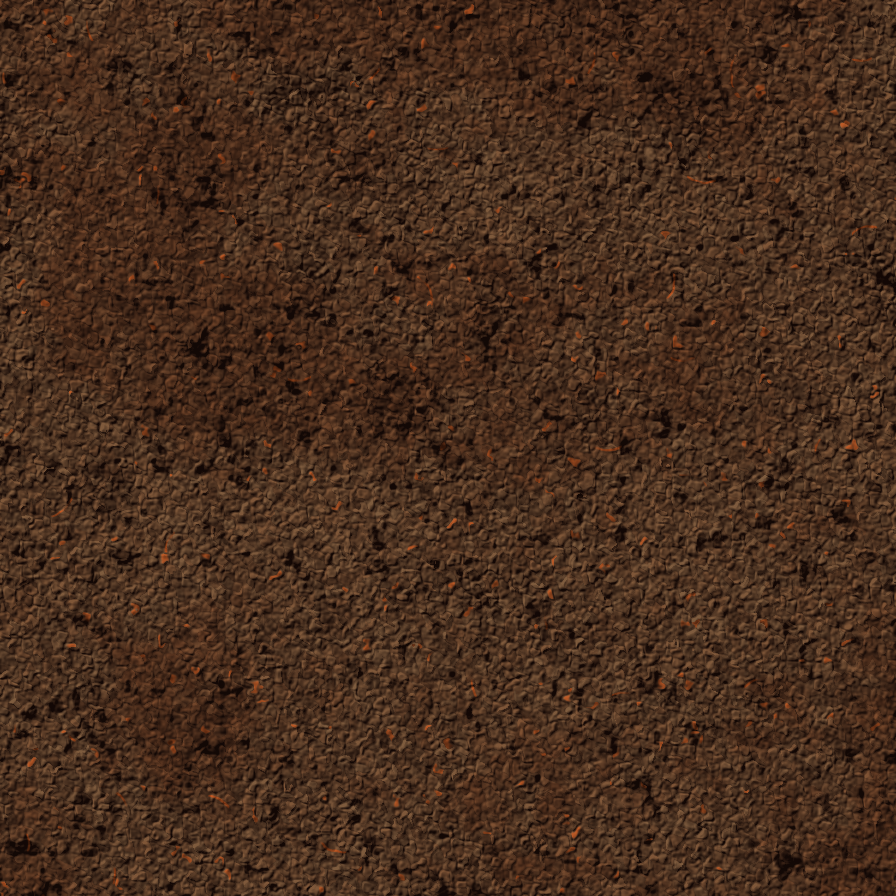
Reproduce this texture procedurally as a three.js fragment shader.

```glsl
// Dark, crumbly soil: warped cellular grains and fine grit form a height field
// that is lit from the upper left. Broad noise blends smooth russet earth with
// greyer rough patches; pits, orange flecks and short fibres are scattered on top.

#define GRAINS 120.0
#define GRIT 270.0
#define PATCHES 5.0
#define RELIEF 0.85
#define PIT_DEPTH 0.55
#define FLECK_SHARE 0.022
#define FIBRE_CELLS 13.0
#define FIBRE_SHARE 0.16
#define SHADOW vec3(0.105, 0.053, 0.034)
#define RUSSET vec3(0.435, 0.260, 0.155)
#define UMBER vec3(0.430, 0.312, 0.212)
#define ORANGE vec3(0.640, 0.270, 0.090)

varying vec2 vUv;

float hash(vec2 p) {
  vec3 q = fract(p.xyx * 0.1031);
  q += dot(q, q.yzx + 33.33);
  return fract((q.x + q.y) * q.z);
}

vec2 hash2(vec2 p) {
  return vec2(hash(p), hash(p + 71.7));
}

float noise(vec2 p) {
  vec2 i = floor(p), f = fract(p);
  f = f * f * (3.0 - 2.0 * f);
  float low = mix(hash(i), hash(i + vec2(1.0, 0.0)), f.x);
  float high = mix(hash(i + vec2(0.0, 1.0)), hash(i + 1.0), f.x);
  return mix(low, high, f.y);
}

float fbm(vec2 p) {
  float sum = 0.0, amplitude = 0.5;
  for (int i = 0; i < 5; i++) {
    sum += amplitude * noise(p);
    p = mat2(1.6, 1.2, -1.2, 1.6) * p + 17.3;
    amplitude *= 0.55;
  }
  return sum / 1.055;
}

// Nearest grain: x = distance to its centre, yz = its cell
vec3 nearestGrain(vec2 p) {
  vec2 cell = floor(p);
  vec3 nearest = vec3(9.0, 0.0, 0.0);
  for (int y = -1; y <= 1; y++) {
    for (int x = -1; x <= 1; x++) {
      vec2 id = cell + vec2(x, y);
      float d = length(id + 0.1 + 0.8 * hash2(id) - p);
      if (d < nearest.x) nearest = vec3(d, id);
    }
  }
  return nearest;
}

// Bend the grain grid so that the lumps become irregular
vec2 warp(vec2 p) {
  vec2 bend = vec2(noise(p * 150.0), noise(p * 150.0 + 43.0)) - 0.5;
  return p * GRAINS * (0.9 + 0.0 * p.x) + bend * 1.1;
}

float soilHeight(vec2 p) {
  vec3 grain = nearestGrain(warp(p));
  float dome = 1.0 - smoothstep(0.2, 0.75, grain.x);
  float lump = dome * mix(0.3, 1.0, hash(grain.yz + 5.0));
  return 0.6 * lump + 0.4 * noise(p * GRIT);
}

// Coverage of short, slightly curved fibres at random angles
float fibres(vec2 p) {
  vec2 q = p * FIBRE_CELLS;
  float cover = 0.0;
  for (int y = -1; y <= 1; y++) {
    for (int x = -1; x <= 1; x++) {
      vec2 id = floor(q) + vec2(x, y);
      float angle = 6.2832 * hash(id + 11.0);
      vec2 along = vec2(cos(angle), sin(angle));
      vec2 r = q - id - hash2(id + 3.0);
      vec2 local = vec2(dot(r, along), dot(r, vec2(-along.y, along.x)));
      float halfLength = mix(0.07, 0.25, hash(id + 23.0));
      local.y += 1.2 * local.x * local.x + 0.03 * (noise(q * 9.0) - 0.5);
      local.x = max(abs(local.x) - halfLength, 0.0);
      float line = 1.0 - smoothstep(0.006, 0.026, length(local));
      cover = max(cover, line * step(hash(id + 37.0), FIBRE_SHARE));
    }
  }
  return cover * smoothstep(0.2, 0.6, noise(p * 110.0));
}

void main() {
  vec2 p = vUv;
  float region = fbm(p * PATCHES);
  float rough = smoothstep(0.36, 0.64, region + 0.25 * (noise(p * 34.0) - 0.5));
  vec3 grain = nearestGrain(warp(p));

  // Light and shade of the relief, stronger on rough ground
  float height = soilHeight(p);
  float slope = height - soilHeight(p + vec2(-0.0016, 0.0022));
  float tone = 0.56 + RELIEF * mix(0.75, 1.15, rough) * slope;
  tone += 0.45 * (height - 0.45) + 0.25 * (hash(grain.yz) - 0.5);
  tone += 0.40 * (noise(p * 235.0 + 9.0) - 0.5) + 0.35 * (region - 0.5);

  // Small pits, and a few broad damp stains
  float pits = smoothstep(0.66, 0.84, 0.7 * noise(p * 105.0 + 31.0) + 0.3 * noise(p * 40.0));
  float damp = smoothstep(0.62, 0.76, fbm(p * 9.0 + 60.0));
  tone -= PIT_DEPTH * pits + 0.25 * damp * (1.0 - height);
  tone = clamp(tone, -0.1, 1.2);

  // Earth colours: russet ground, umber lumps
  float umber = clamp(0.15 + 0.6 * rough + 0.4 * (hash(grain.yz + 19.0) - 0.5), 0.0, 1.0);
  vec3 color = mix(SHADOW, mix(RUSSET, UMBER, umber), tone);

  // Orange flecks and fibres
  float fleck = step(hash(grain.yz + 47.0), FLECK_SHARE) * (1.0 - smoothstep(0.2, 0.5, grain.x));
  float rust = max(0.65 * fleck, 0.75 * fibres(p));
  color = mix(color, ORANGE * (0.5 + 0.7 * tone), rust);
  gl_FragColor = vec4(color, 1.0);
}
```
